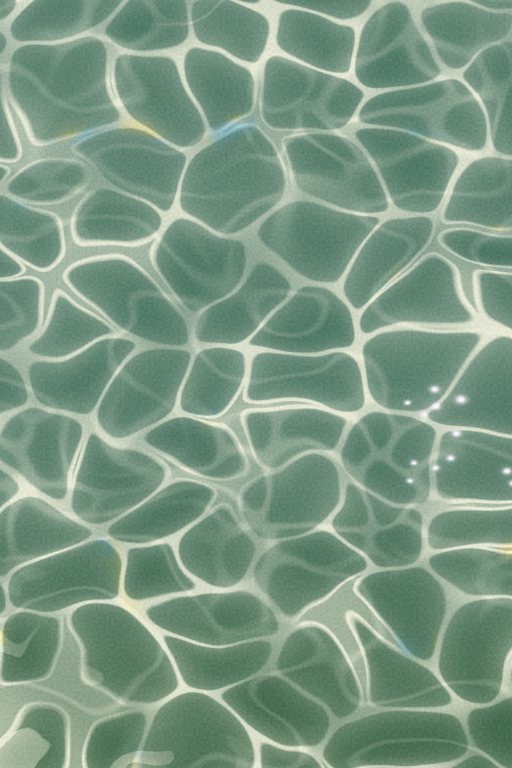
This texture is drawn by a WebGL 2 fragment shader. Its source:

```glsl
#version 300 es
precision highp float;

uniform vec2 u_resolution;
out vec4 fragColor;

vec2 hash2(vec2 cell) {
  vec3 q = fract(cell.xyx * vec3(0.1031, 0.1030, 0.0973));
  q += dot(q, q.yzx + 33.33);
  return fract((q.xx + q.yz) * q.zy);
}

float slope(vec2 corner, vec2 offset) {
  float angle = 6.2832 * hash2(corner).x;
  return dot(vec2(cos(angle), sin(angle)), offset);
}

float gradientNoise(vec2 p) {
  vec2 i = floor(p), f = p - i;
  vec2 s = f * f * f * (f * (f * 6.0 - 15.0) + 10.0);
  vec2 e = vec2(1.0, 0.0);
  float low = mix(slope(i, f), slope(i + e, f - e), s.x);
  float high = mix(slope(i + e.yx, f - e.yx), slope(i + 1.0, f - 1.0), s.x);
  return mix(low, high, s.y);
}

vec2 warp(vec2 p, float frequency, float amount) {
  vec2 q = p * frequency;
  return p + amount * vec2(gradientNoise(q + 11.3), gradientNoise(q + 47.8));
}

// Distance to the nearest cell wall, with rounded cell corners
float cellEdge(vec2 p, float sharpness) {
  vec2 base = floor(p), home = base, toHome = vec2(0.0);
  float nearest = 9.0;
  for (int y = -1; y <= 1; y++)
    for (int x = -1; x <= 1; x++) {
      vec2 cell = base + vec2(x, y);
      vec2 toSite = cell + 0.1 + 0.8 * hash2(cell) - p;
      float d = dot(toSite, toSite);
      if (d < nearest) { nearest = d; home = cell; toHome = toSite; }
    }
  float sum = 0.0;
  for (int y = -2; y <= 2; y++)
    for (int x = -2; x <= 2; x++) {
      if (x == 0 && y == 0) continue;
      vec2 cell = home + vec2(x, y);
      vec2 toSite = cell + 0.1 + 0.8 * hash2(cell) - p;
      float d = dot(0.5 * (toHome + toSite), normalize(toSite - toHome));
      sum += exp(-sharpness * d);
    }
  return max(-log(sum) / sharpness, 0.0);
}

float stroke(float d, float width, float blur) {
  return 1.0 - smoothstep(width * 0.3, width + blur, abs(d));
}

// Clustered sun glints with a soft bloom
float sunGlints(vec2 p, vec2 center, vec2 spread) {
  float sum = 0.0;
  for (int i = 0; i < 12; i++) {
    vec2 h = hash2(vec2(float(i) + 3.0, 71.0));
    vec2 offset = (p - center - (h - 0.5) * spread) * vec2(0.75, 1.0);
    float radius = mix(0.003, 0.009, h.x * h.y);
    float r = length(offset) / radius;
    sum += exp(-r * r) + 0.12 * exp(-r * 0.45);
  }
  return sum;
}

void main() {
  vec2 p = gl_FragCoord.xy / u_resolution.y;
  float pixel = 10.0 / u_resolution.y;
  float nearShore = 1.0 - smoothstep(0.0, 0.5, p.y);
  vec2 bent = warp(warp(p, 6.0, 0.05), 16.0, 0.014);

  // Main caustic net: lines that open into pale ribbons
  float net = cellEdge(bent * vec2(8.5, 11.0) + 5.0, 16.0);
  float opening = smoothstep(0.02, 0.42, gradientNoise(p * 5.5 + 20.0));
  float ribbon = opening * mix(0.07, 0.14, nearShore);
  float strength = mix(0.35, 1.0, smoothstep(-0.4, 0.3, gradientNoise(p * 7.0 + 3.0)));
  float line = stroke(net - ribbon, 0.032, pixel);
  float halo = exp(-6.0 * max(net - ribbon, 0.0));
  float fill = smoothstep(pixel, -pixel, net - ribbon) * smoothstep(0.01, 0.06, ribbon);

  // Fainter second net and loose filaments
  float patchy = smoothstep(-0.1, 0.35, gradientNoise(p * 4.0 + 60.0));
  float fine = cellEdge(warp(bent, 9.0, 0.04) * vec2(11.0, 15.0) + 31.0, 12.0);
  float fineLine = patchy * (stroke(fine, 0.04, 0.07) + 0.5 * exp(-9.0 * fine));
  float strand = gradientNoise(bent * vec2(6.0, 10.0) + 80.0);
  float filament = stroke(strand, 0.012, 0.05) * (1.0 - patchy);

  // Soft drifting light and broken reflections close to shore
  float cloud = gradientNoise(bent * vec2(7.0, 10.0) + 15.0);
  float flake = gradientNoise(warp(p, 18.0, 0.05) * vec2(15.0, 22.0));
  float shards = smoothstep(0.27, 0.34, flake) * nearShore * smoothstep(0.45, 0.05, p.x + p.y);

  float light = 0.03 + 0.30 * halo * (0.45 + 0.7 * strength) + 0.55 * line * strength;
  light += 0.22 * fill + 0.17 * fineLine + 0.16 * filament + 0.14 * cloud + 0.4 * shards;
  light = clamp(light, 0.0, 1.0);

  // Water from olive green below to blue green above
  vec3 olive = vec3(0.27, 0.42, 0.31);
  vec3 teal = vec3(0.30, 0.465, 0.395);
  vec3 cream = vec3(0.90, 0.91, 0.83);
  vec3 color = mix(mix(teal, olive, nearShore), cream, light);

  // Sky sheen, prismatic fringes, glints and grain
  float sheen = smoothstep(-0.1, 0.5, gradientNoise(bent * vec2(3.0, 9.0) + 7.0));
  color = mix(color, vec3(0.55, 0.64, 0.60), 0.28 * sheen * smoothstep(0.3, 1.0, p.y));
  float prism = smoothstep(0.28, 0.5, gradientNoise(p * 9.0 + 90.0)) * halo * halo;
  float hue = smoothstep(-0.15, 0.15, gradientNoise(p * 22.0 + 40.0));
  color += prism * mix(vec3(0.10, 0.03, -0.10), vec3(-0.09, 0.0, 0.10), hue);
  float glints = sunGlints(p, vec2(0.605, 0.43), vec2(0.15, 0.16));
  color = mix(color, vec3(0.98, 0.96, 0.99), clamp(glints, 0.0, 1.0));
  color += 0.055 * gradientNoise(p * 290.0);

  fragColor = vec4(clamp(color, 0.0, 1.0), 1.0);
}
```
